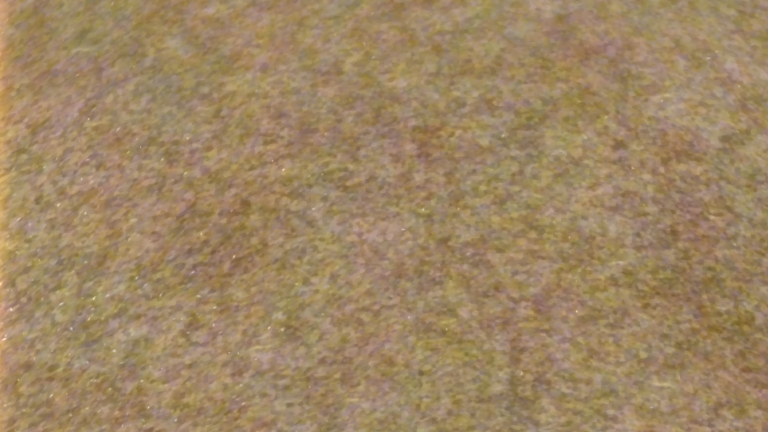
A Shadertoy shader for this texture:

```glsl
// A close view of soft tan skin-like hide: ochre and lilac mottling,
// broad ruddy shadows, fine curved fibres and tiny moist glints.
// Soft cellular noise is layered along a bent grain; sparse strokes lie on top.

const vec3 BASE_TAN    = vec3(0.623, 0.531, 0.394);
const vec3 RUDDY_SHADE = vec3(-0.035, -0.054, -0.046);
const vec3 EDGE_GLOW   = vec3(0.17, 0.10, 0.03);
const vec3 LILAC_AXIS  = vec3(0.004, 0.006, 0.078);
const vec3 PINK_AXIS   = vec3(0.014, -0.014, 0.004);
const vec3 LIGHT_AXIS  = vec3(1.0, 1.0, 0.9);
const vec3 GLINT_LIGHT = vec3(0.25, 0.28, 0.32);
const vec3 WISP_LIGHT  = vec3(0.11, 0.12, 0.10);
const float BROAD_LIGHT = 0.022;
const float PATCH_LIGHT = 0.036;
const float FIBRE_LIGHT = 0.060;
const float GRAIN_LIGHT = 0.060;
const float CELL_SHARPNESS = 5.0;

// Shadow centres (xy) and radii (zw), in canvas heights
const int SHADOWS = 6;
const vec4 SHADOW[SHADOWS] = vec4[SHADOWS](
    vec4(0.84, 0.69, 0.20, 0.09), vec4(1.30, 0.86, 0.15, 0.09),
    vec4(1.52, 0.70, 0.13, 0.07), vec4(1.56, 0.37, 0.14, 0.10),
    vec4(0.53, 0.46, 0.16, 0.12), vec4(1.75, 0.20, 0.12, 0.15));

vec3 hash3(vec2 cell, float seed) {
    vec3 q = fract(vec3(cell.xyx + seed * 17.3) * vec3(0.1031, 0.1030, 0.0973));
    q += dot(q, q.yxz + 33.33);
    return fract((q.xxy + q.yzz) * q.zyx);
}

// Smooth cellular noise, about -1 to 1: random cell values blended by distance
float softCells(vec2 p, float seed) {
    vec2 home = floor(p);
    float total = 0.0, weights = 0.0;
    for (int j = -1; j <= 1; j++)
    for (int i = -1; i <= 1; i++) {
        vec2 cell = home + vec2(i, j);
        vec3 h = hash3(cell, seed);
        vec2 d = p - cell - h.xy;
        float w = exp(-CELL_SHARPNESS * dot(d, d));
        total += w * (2.0 * h.z - 1.0);
        weights += w;
    }
    return total / max(weights, 1e-4);
}

// Scattered soft strokes; size is half length and half width in cells
float strokes(vec2 p, vec2 size, float density, float tilt, float seed) {
    vec2 home = floor(p);
    float light = 0.0;
    for (int j = -1; j <= 1; j++)
    for (int i = -1; i <= 1; i++) {
        vec2 cell = home + vec2(i, j);
        vec3 h = hash3(cell, seed);
        vec3 form = hash3(cell, seed + 5.0);
        vec2 d = p - cell - h.xy;
        float a = tilt * (form.x - 0.5);
        d = mat2(cos(a), -sin(a), sin(a), cos(a)) * d;
        d.y += 0.05 * sin(7.0 * d.x + 6.3 * form.y);
        d /= size * vec2(0.5 + form.y, 1.0);
        float present = smoothstep(0.0, 0.05, density - h.z);
        light += present * (0.25 + 0.75 * form.z * form.z) * exp(-dot(d, d));
    }
    return light;
}

void mainImage(out vec4 fragColor, in vec2 fragCoord) {
    vec2 p = fragCoord / iResolution.y;

    // Grain rises at the left, levels out and dips at the right
    vec2 grain = vec2(p.x, p.y - 0.45 * p.x + 0.19 * p.x * p.x);
    float focus = mix(1.0, 0.6, smoothstep(0.55, 1.0, p.y));
    float lowerLeft = smoothstep(0.9, 0.0, p.x) * smoothstep(0.85, 0.25, p.y);

    // Broad shadows with uneven borders
    vec2 wobble = 0.05 * vec2(softCells(p * 9.0, 1.0), softCells(p * 9.0, 2.0));
    float shadow = 0.0;
    for (int i = 0; i < SHADOWS; i++) {
        vec2 d = (p + wobble - SHADOW[i].xy) / SHADOW[i].zw;
        shadow += exp(-dot(d, d));
    }
    vec3 color = BASE_TAN + RUDDY_SHADE * shadow;
    color += EDGE_GLOW * exp(-p.x / 0.022);

    // Mottling in hue, from wide stains to small flecks
    float lilac = 0.30 * softCells(p * vec2(7.0, 8.0), 3.0)
                + 0.75 * softCells(grain * vec2(32.0, 38.0), 4.0)
                + 0.70 * softCells(grain * vec2(66.0, 80.0), 5.0);
    float pink = 0.8 * softCells(p * 6.0, 6.0)
               + 1.0 * softCells(grain * vec2(34.0, 42.0), 7.0);
    color += LILAC_AXIS * lilac + PINK_AXIS * pink;

    // Lightness: slow swells, patches, stretched fibres and fine grain
    float light = BROAD_LIGHT * softCells(p * 3.0, 8.0)
                + PATCH_LIGHT * softCells(grain * vec2(24.0, 30.0), 9.0)
                + FIBRE_LIGHT * focus * softCells(grain * vec2(50.0, 88.0), 10.0)
                + GRAIN_LIGHT * focus * softCells(grain * vec2(110.0, 135.0), 11.0);
    color += LIGHT_AXIS * light;

    // Pale wisps along the grain and bright points, densest at lower left
    float wisps = strokes(grain * vec2(15.0, 22.0), vec2(0.30, 0.08), 0.18, 0.9, 12.0);
    float glints = strokes(grain * 42.0, vec2(0.14, 0.11),
                           0.06 + 0.28 * lowerLeft, 2.0, 13.0);
    color += focus * (WISP_LIGHT * wisps + GLINT_LIGHT * glints);

    fragColor = vec4(clamp(color, 0.0, 1.0), 1.0);
}
```
